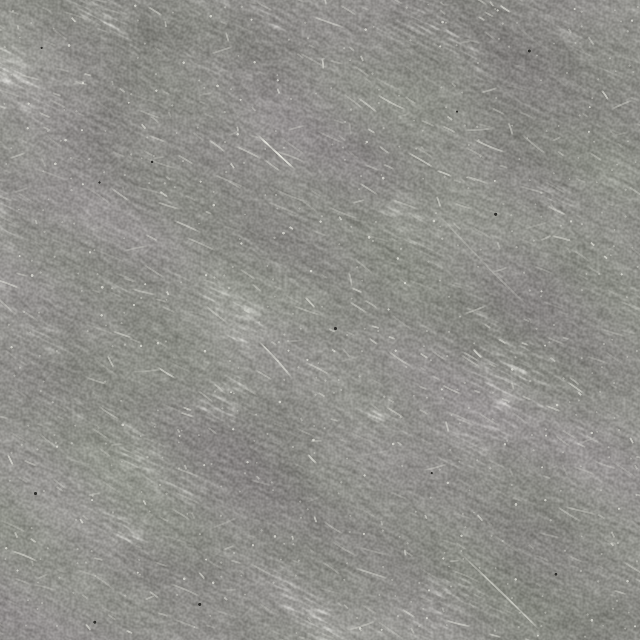
Reproduce this texture procedurally as a Shadertoy shader.

```glsl
// Worn grey metal sheet: cloudy tone, fine grain, slanted scuffs, scratches and pits.
#define BASE_COLOR vec3(0.557, 0.556, 0.539)
#define SCRATCH_COLOR vec3(0.89, 0.89, 0.86)
#define PIT_COLOR vec3(0.13, 0.13, 0.12)
#define BRUSH_ANGLE -0.46
#define CLOUD_AMOUNT 0.075
#define GRAIN_AMOUNT 0.095
#define STREAK_AMOUNT 0.075
#define SCUFF_AMOUNT 0.30
#define TINT_AMOUNT 0.022
#define SCRATCH_WIDTH 0.0006
#define EDGE_SOFTNESS 0.0016

vec2 hash2(vec2 p) {
    vec3 h = fract(p.xyx * vec3(0.1031, 0.1030, 0.0973));
    h += dot(h, h.yzx + 33.33);
    return fract((h.xx + h.yz) * h.zy);
}

float gradientAt(vec2 cell, vec2 offset) {
    float a = 6.2832 * hash2(cell).x;
    return dot(vec2(cos(a), sin(a)), offset);
}

float gradientNoise(vec2 p) {
    vec2 i = floor(p), f = fract(p);
    vec2 u = f * f * f * (f * (f * 6.0 - 15.0) + 10.0);
    vec2 e = vec2(1.0, 0.0);
    return mix(mix(gradientAt(i, f), gradientAt(i + e, f - e), u.x),
               mix(gradientAt(i + e.yx, f - e.yx), gradientAt(i + 1.0, f - 1.0), u.x), u.y);
}

float fbm(vec2 p) {
    float sum = 0.0, amp = 1.0;
    for (int i = 0; i < 4; i++) {
        sum += amp * gradientNoise(p);
        p = p * 2.03 + 17.3;
        amp *= 0.55;
    }
    return sum;
}

vec2 rotate(vec2 p, float a) {
    return vec2(cos(a) * p.x + sin(a) * p.y, cos(a) * p.y - sin(a) * p.x);
}

float softEdge() {
    return max(EDGE_SOFTNESS, 1.0 / iResolution.y);
}

// One slightly bent, tapered line per grid cell; reach is the half length range in cells.
float scratches(vec2 p, float cells, float angle, float spread, vec2 reach, float share, float seed) {
    vec2 home = floor(p * cells);
    float result = 0.0;
    for (int y = -1; y <= 1; y++)
    for (int x = -1; x <= 1; x++) {
        vec2 id = home + vec2(x, y);
        vec2 place = hash2(id + seed);
        vec2 shape = hash2(id + seed + 57.0);
        vec2 look = hash2(id + seed + 131.0);
        vec2 q = rotate(p - (id + place) / cells, angle + spread * (shape.x - 0.5));
        float halfLength = mix(reach.x, reach.y, shape.y * shape.y) / cells;
        float along = q.x / halfLength;
        float across = abs(q.y + (look.y - 0.5) * 0.12 * halfLength * along * along);
        float line = 1.0 - smoothstep(SCRATCH_WIDTH, SCRATCH_WIDTH + softEdge(), across);
        line *= 1.0 - smoothstep(0.55, 1.0, abs(along));
        float strength = look.x < share ? mix(0.25, 1.0, look.x / share) : 0.0;
        result = max(result, line * strength);
    }
    return result;
}

// Scattered round dots, one per grid cell at most.
float dots(vec2 p, float cells, float radius, float share, float seed) {
    vec2 id = floor(p * cells);
    vec2 center = (id + 0.1 + 0.8 * hash2(id + seed)) / cells;
    vec2 look = hash2(id + seed + 71.0);
    float size = radius * mix(0.6, 1.2, look.y);
    float dotMask = 1.0 - smoothstep(size * 0.5, size * 0.5 + softEdge(), length(p - center));
    return dotMask * step(look.x, share);
}

void mainImage(out vec4 fragColor, in vec2 fragCoord) {
    vec2 p = fragCoord / iResolution.y + 3.0;
    vec2 brushed = rotate(p, BRUSH_ANGLE);

    // Broad tone and a faint colour cast
    float cloud = fbm(brushed * vec2(3.2, 5.5));
    float tint = gradientNoise(brushed * vec2(4.0, 8.0) + 40.0);
    vec3 color = BASE_COLOR + CLOUD_AMOUNT * cloud;
    color += TINT_AMOUNT * tint * vec3(0.6, -0.4, 1.0);

    // Fine grain and brushed streaks
    float grain = gradientNoise(p * 223.0) + 0.7 * gradientNoise(brushed * vec2(85.0, 131.0));
    float streak = gradientNoise(brushed * vec2(24.0, 175.0));
    color += GRAIN_AMOUNT * grain + STREAK_AMOUNT * streak;

    // Pale rubbed patches made of dense streaks
    float patchMask = smoothstep(0.12, 0.75, fbm(brushed * vec2(4.5, 9.0) + 80.0));
    float rub = max(0.0, streak + 0.6 * gradientNoise(brushed * vec2(55.0, 205.0) + 9.0));
    color += patchMask * (0.035 + SCUFF_AMOUNT * rub);

    // Scratches: fine brushed hairs, stray nicks, a few long cuts
    float wear = smoothstep(-0.35, 0.35, gradientNoise(p * 6.0 + 25.0));
    float hairs = scratches(p, 25.0, BRUSH_ANGLE, 0.45, vec2(0.15, 0.75), 0.75, 11.0);
    float nicks = scratches(p, 13.0, -1.0, 0.9, vec2(0.05, 0.17), 0.55, 203.0);
    float crossing = scratches(p, 11.0, 0.25, 0.4, vec2(0.1, 0.3), 0.35, 307.0);
    float cuts = scratches(p, 3.0, -0.77, 0.2, vec2(0.13, 0.36), 0.6, 401.0);
    cuts *= 0.85 + 0.6 * gradientNoise(p * 60.0);
    float marks = max(max(hairs * mix(0.2, 0.6, wear), nicks * 0.7), max(crossing * 0.4, cuts));
    color = mix(color, SCRATCH_COLOR, clamp(marks, 0.0, 1.0));

    // Bright specks and dark pits
    float specks = max(0.75 * dots(p, 17.0, 0.0022, 0.35, 503.0), 0.4 * dots(p, 38.0, 0.0016, 0.35, 607.0));
    color = mix(color, SCRATCH_COLOR, specks);
    color = mix(color, PIT_COLOR, 0.9 * dots(p, 5.0, 0.0027, 0.6, 701.0));

    fragColor = vec4(clamp(color, 0.0, 1.0), 1.0);
}
```
